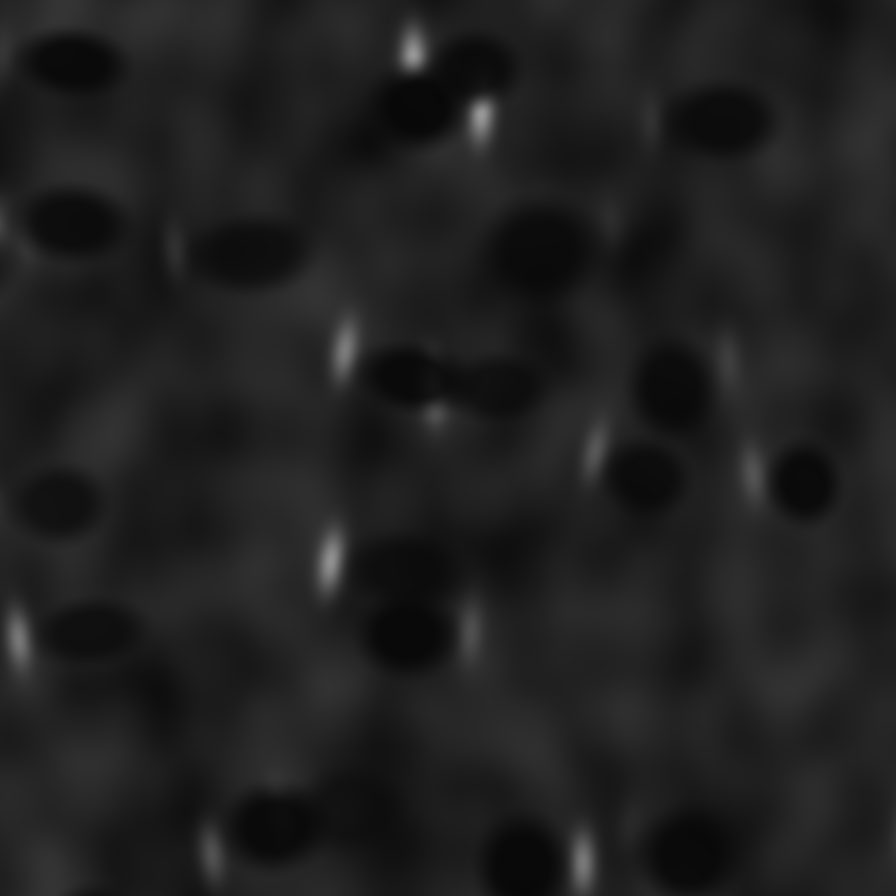
This texture is drawn by a WebGL 2 fragment shader. Its source:

```glsl
#version 300 es
precision highp float;
precision highp int;
// Dark, softly blurred surface: two octaves of gradient noise form a dim mottle,
// scattered oval pits sink towards black, and narrow upright glints
// sit beside the pit rims.

uniform vec2 u_resolution;
out vec4 fragColor;

// Mottle
const float BASE_TONE = 0.129;
const vec2 COARSE_SCALE = vec2(7.6, 6.6);
const vec2 FINE_SCALE = vec2(14.0, 12.0);
const float COARSE_GAIN = 0.095;
const float FINE_GAIN = 0.075;

// Pits
const float PIT_CELLS = 6.0;
const float PIT_SHARE = 0.50;
const float PIT_TONE = 0.030;
const vec2 PIT_MIN = vec2(0.036, 0.032);
const vec2 PIT_MAX = vec2(0.068, 0.060);
const float PIT_TILT = 0.5;
const float RIM_INNER = 0.50;
const float RIM_OUTER = 1.25;

// Glints
const vec2 GLINT_SIZE = vec2(0.014, 0.033);
const float GLINT_GAP = 0.012;
const float GLINT_MIN = 0.04;
const float GLINT_MAX = 0.48;
const float LEFT_SHARE = 0.75;

// Integer mix of a cell and a salt, giving two values from 0 to 1
vec2 hash2(vec2 cell, uint salt) {
    uvec2 v = uvec2(ivec2(cell) + 512) * 1664525u + salt * 1013904223u;
    v.x += v.y * 1664525u;
    v.y += v.x * 1664525u;
    v ^= v >> 16u;
    v.x += v.y * 1664525u;
    v.y += v.x * 1664525u;
    v ^= v >> 16u;
    return vec2(v & 65535u) / 65535.0;
}

float cornerSlope(vec2 cell, vec2 offset, vec2 local, uint salt) {
    float angle = 6.28318 * hash2(cell + offset, salt).x;
    return dot(vec2(cos(angle), sin(angle)), local - offset);
}

float gradientNoise(vec2 p, uint salt) {
    vec2 cell = floor(p);
    vec2 f = p - cell;
    vec2 w = f * f * f * (f * (f * 6.0 - 15.0) + 10.0);
    float low = mix(cornerSlope(cell, vec2(0, 0), f, salt),
                    cornerSlope(cell, vec2(1, 0), f, salt), w.x);
    float high = mix(cornerSlope(cell, vec2(0, 1), f, salt),
                     cornerSlope(cell, vec2(1, 1), f, salt), w.x);
    return mix(low, high, w.y);
}

vec2 rotate(vec2 p, float angle) {
    float c = cos(angle), s = sin(angle);
    return vec2(c * p.x + s * p.y, c * p.y - s * p.x);
}

// Returns pit cover in x and glint light in y
vec2 pitsAndGlints(vec2 p) {
    vec2 home = floor(p * PIT_CELLS);
    float clear = 1.0;
    float light = 0.0;
    for (int j = -1; j <= 1; j++) {
        for (int i = -1; i <= 1; i++) {
            vec2 cell = home + vec2(i, j);
            vec2 pick = hash2(cell, 11u);
            if (pick.x > PIT_SHARE) continue;

            vec2 center = (cell + mix(vec2(0.15), vec2(0.85), hash2(cell, 12u))) / PIT_CELLS;
            vec2 radius = mix(PIT_MIN, PIT_MAX, hash2(cell, 13u));
            vec2 turn = hash2(cell, 14u);
            vec2 shine = hash2(cell, 15u);
            vec2 local = rotate(p - center, (turn.x - 0.5) * PIT_TILT);

            float depth = mix(0.55, 1.0, sqrt(pick.y));
            float cover = 1.0 - smoothstep(RIM_INNER, RIM_OUTER, length(local / radius));
            clear *= 1.0 - depth * cover;

            float side = shine.x < LEFT_SHARE ? -1.0 : 1.0;
            vec2 offset = vec2(side * (radius.x * 1.1 + GLINT_GAP), (turn.y - 0.5) * radius.y);
            vec2 g = (local - offset) / GLINT_SIZE;
            light += mix(GLINT_MIN, GLINT_MAX, shine.y * shine.y) * exp(-dot(g, g));
        }
    }
    return vec2(1.0 - clear, light);
}

void main() {
    vec2 p = gl_FragCoord.xy / min(u_resolution.x, u_resolution.y);

    float tone = BASE_TONE
        + COARSE_GAIN * gradientNoise(p * COARSE_SCALE, 1u)
        + FINE_GAIN * gradientNoise(p * FINE_SCALE + 3.7, 2u);

    vec2 marks = pitsAndGlints(p);
    tone = mix(tone + marks.y, PIT_TONE, marks.x);
    fragColor = vec4(vec3(max(tone, PIT_TONE)), 1.0);
}
```
